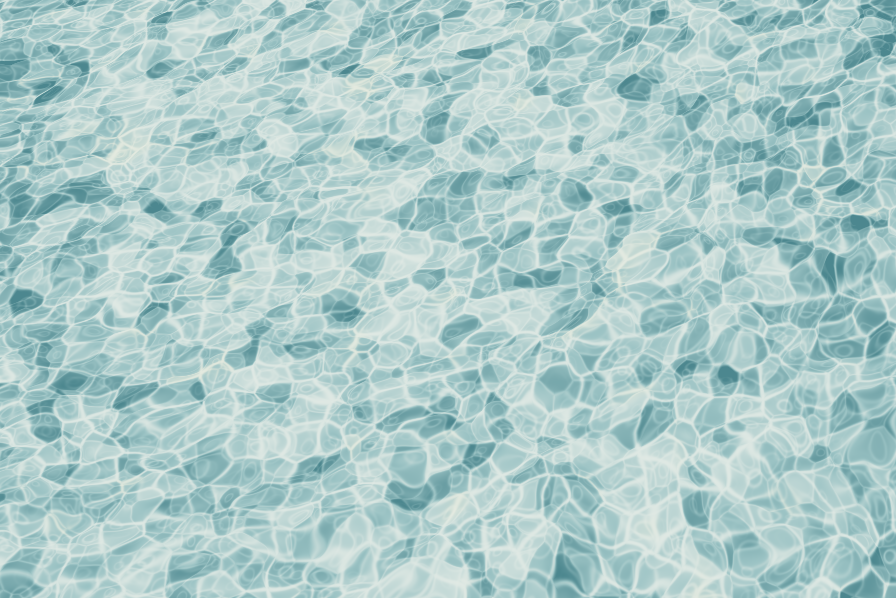
Write a WebGL 1 fragment shader that draws this texture.

```glsl
precision highp float;
uniform vec2 u_resolution;

vec2 hash2(vec2 p) {
  vec2 s = vec2(dot(p, vec2(127.1, 311.7)), dot(p, vec2(269.5, 183.3)));
  return fract(sin(s) * 43758.5453);
}

float noise(vec2 p) {
  vec2 i = floor(p), f = fract(p);
  f = f * f * (3.0 - 2.0 * f);
  float low = mix(hash2(i).x, hash2(i + vec2(1.0, 0.0)).x, f.x);
  float high = mix(hash2(i + vec2(0.0, 1.0)).x, hash2(i + 1.0).x, f.x);
  return mix(low, high, f.y);
}

vec2 warp(vec2 p) {
  return vec2(noise(p), noise(p + 37.4)) - 0.5;
}

// One sheet of ripples: x = soft cell tone, y = bright web, z = inner rings
vec3 rippleCells(vec2 p) {
  vec2 cell = floor(p), nearestId = vec2(0.0);
  float first = 9.0, second = 9.0, toneSum = 0.0, weightSum = 0.0;
  for (int y = -1; y <= 1; y++) {
    for (int x = -1; x <= 1; x++) {
      vec2 id = cell + vec2(float(x), float(y));
      vec2 h = hash2(id);
      float d = length(id + 0.1 + 0.8 * h - p);
      float shade = hash2(id + 71.3).x;
      float weight = exp(-22.0 * d * d);
      toneSum += weight * (1.0 - shade * shade);
      weightSum += weight;
      if (d < first) {
        second = first;
        first = d;
        nearestId = id;
      } else {
        second = min(second, d);
      }
    }
  }
  vec2 kind = hash2(nearestId + 19.7);
  float gap = second - first;
  float web = exp(-gap * gap * 90.0) + 0.3 * exp(-gap * 7.0);
  float ringOffset = (first - 0.16 - 0.2 * kind.x) / 0.055;
  float ring = exp(-ringOffset * ringOffset) * kind.y * smoothstep(0.0, 0.2, gap);
  return vec3(toneSum / weightSum, web, ring);
}

vec3 waterColor(float t) {
  vec3 deep = vec3(0.30, 0.53, 0.56);
  vec3 middle = vec3(0.61, 0.765, 0.77);
  vec3 pale = vec3(0.88, 0.915, 0.895);
  return t < 0.5 ? mix(deep, middle, t * 2.0) : mix(middle, pale, t * 2.0 - 1.0);
}

void main() {
  vec2 p = gl_FragCoord.xy / u_resolution.y;
  p.x -= 0.5 * u_resolution.x / u_resolution.y;

  // Surface receding upward, with streaks leaning to the upper right
  vec2 q = vec2(p.x * (17.0 + 5.0 * p.y), p.y * (18.0 + 9.0 * p.y));
  q.y -= p.x * (2.0 + 8.0 * p.y);
  q += 0.8 * warp(q * 0.5) + 0.4 * warp(q * 1.4 + 8.0);

  // Overlapping caustic sheets
  vec3 broad = rippleCells(q + 40.0);
  vec3 fine = rippleCells(mat2(0.95, 0.3, -0.3, 0.95) * q * 1.4 + 0.5 * warp(q * 0.9 + 21.0) + 90.0);
  float light = -0.09 + 0.46 * broad.x + 0.40 * fine.x;
  light += 0.34 * broad.y * (0.5 + noise(q * 0.8 + 5.0)) + 0.15 * fine.y;
  light += 0.22 * broad.z + 0.14 * fine.z;

  // Small flickers inside the cells
  light += 0.26 * (noise(q * vec2(1.6, 2.4) + 63.0) - 0.5);

  // Broad drifts of light, dimmer toward the sides
  light += 0.10 * (noise(p * 3.0 + 11.0) - 0.5);
  light += 0.03 - 0.15 * smoothstep(0.35, 0.8, abs(p.x + 0.03));

  // Compress highlights softly
  light = light < 0.76 ? light : 0.76 + 0.24 * (1.0 - exp((0.76 - light) / 0.24));
  vec3 color = waterColor(clamp(light, 0.0, 1.0));

  // Faint cream glints
  float cream = smoothstep(0.65, 0.95, noise(q * 0.7 + 130.0)) * smoothstep(0.5, 0.9, light);
  color += cream * vec3(0.025, 0.008, -0.015);
  gl_FragColor = vec4(color, 1.0);
}
```
